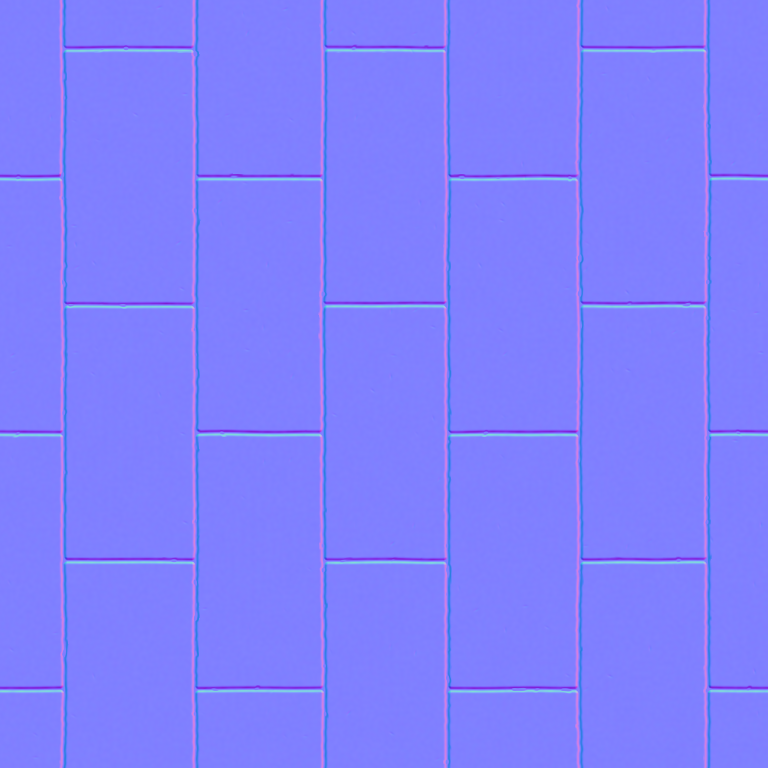
Reproduce this texture map procedurally as a WebGL 1 fragment shader.

```glsl
precision highp float;
// Tangent-space normal map of upright paving slabs: six columns, three slabs high,
// alternate columns shifted by half a slab. Each slab is a rounded box whose bevel
// tilts the normal outward; tileable gradient noise adds wander, grain and pits.

uniform vec2 u_resolution;

vec2 hash2(vec2 p) {
  vec2 k = vec2(dot(p, vec2(127.1, 311.7)), dot(p, vec2(269.5, 183.3)));
  return fract(sin(k) * 43758.55);
}

float cornerGradient(vec2 cell, vec2 corner, vec2 f, vec2 period) {
  float angle = 6.2832 * hash2(mod(cell + corner, period)).x;
  return dot(vec2(cos(angle), sin(angle)), f - corner);
}

// Gradient noise that repeats after the given number of cells
float noise(vec2 p, vec2 period) {
  vec2 cell = floor(p);
  vec2 f = p - cell;
  vec2 u = f * f * f * (f * (f * 6.0 - 15.0) + 10.0);
  float low = mix(cornerGradient(cell, vec2(0.0, 0.0), f, period),
                  cornerGradient(cell, vec2(1.0, 0.0), f, period), u.x);
  float high = mix(cornerGradient(cell, vec2(0.0, 1.0), f, period),
                   cornerGradient(cell, vec2(1.0, 1.0), f, period), u.x);
  return mix(low, high, u.y);
}

// Position of the vertical joint left of column i, uneven and slightly ragged
float jointX(float i, float y) {
  float lane = mod(i, 6.0) + 0.5;
  float wander = 0.0022 * noise(vec2(y * 9.0, lane), vec2(9.0, 6.0));
  float ragged = 0.0011 * noise(vec2(y * 110.0, lane), vec2(110.0, 6.0));
  return (i + 0.5) / 6.0 + 0.0028 - 0.0035 * cos(2.0944 * i) + wander + ragged;
}

// Outward tilt of the slab bevel
vec2 bevelSlope(vec2 p) {
  float column = floor(p.x * 6.0 - 0.5);
  column += step(jointX(column + 1.0, p.y), p.x) - step(p.x, jointX(column, p.y));
  float left = jointX(column, p.y);
  float right = jointX(column + 1.0, p.y);

  float phase = mix(0.809, 0.307, mod(column, 2.0));
  float y = p.y + 0.0016 * noise(p * 12.0, vec2(12.0));
  float rowY = (fract(y * 3.0 - phase) - 0.5) / 3.0;

  // Rounded box, with depth measured inward from its edge
  float radius = 0.0055;
  vec2 q = vec2(p.x - 0.5 * (left + right), rowY);
  vec2 halfSize = vec2(0.5 * (right - left), 1.0 / 6.0);
  vec2 e = max(abs(q) - halfSize + radius, 0.0);
  float depth = radius - length(e);
  vec2 outward = sign(q) * e / max(length(e), 0.00001);

  // Small chips push the bevel inward here and there
  depth -= 0.0016 * smoothstep(0.3, 0.55, noise(p * 64.0, vec2(64.0)));
  float width = max(0.0013, 0.6 / u_resolution.y);
  float t = (depth - 0.0022) / width;
  float bevel = exp(-0.5 * t * t) * smoothstep(-0.0003, 0.0012, depth);
  float wear = 1.0 + 0.22 * noise(p * 90.0, vec2(90.0));
  return outward * bevel * wear * vec2(0.62, 0.68);
}

// Sparse, faint, stretched dents, at most one per grid cell
vec2 pitSlope(vec2 p) {
  vec2 cell = mod(floor(p * 36.0), 36.0);
  vec2 kind = hash2(cell + 17.0);
  vec2 m = fract(p * 36.0) - mix(vec2(0.3), vec2(0.7), hash2(cell + 71.0));
  float angle = 6.2832 * kind.y;
  vec2 along = vec2(cos(angle), sin(angle));
  vec2 across = vec2(-along.y, along.x);
  vec2 local = vec2(dot(m, along) * 0.5, dot(m, across)) / 0.055;
  float strength = 0.22 * smoothstep(0.83, 1.0, kind.x);
  vec2 tilt = along * local.x * 0.5 + across * local.y;
  return -strength * tilt * exp(-dot(local, local));
}

// Fine surface roughness with a weak broad undulation
vec2 grainSlope(vec2 p) {
  vec2 fine = vec2(noise(p * 150.0, vec2(150.0)),
                   noise(p * 150.0 + 41.0, vec2(150.0)));
  vec2 broad = vec2(noise(p * 30.0, vec2(30.0)),
                    noise(p * 30.0 + 13.0, vec2(30.0)));
  return 0.028 * fine + 0.012 * broad;
}

void main() {
  vec2 p = gl_FragCoord.xy / u_resolution;
  vec2 slope = bevelSlope(p) + pitSlope(p) + grainSlope(p);
  vec3 normal = vec3(slope, sqrt(max(1.0 - dot(slope, slope), 0.0)));
  gl_FragColor = vec4(normal * 0.5 + 0.5, 1.0);
}
```
